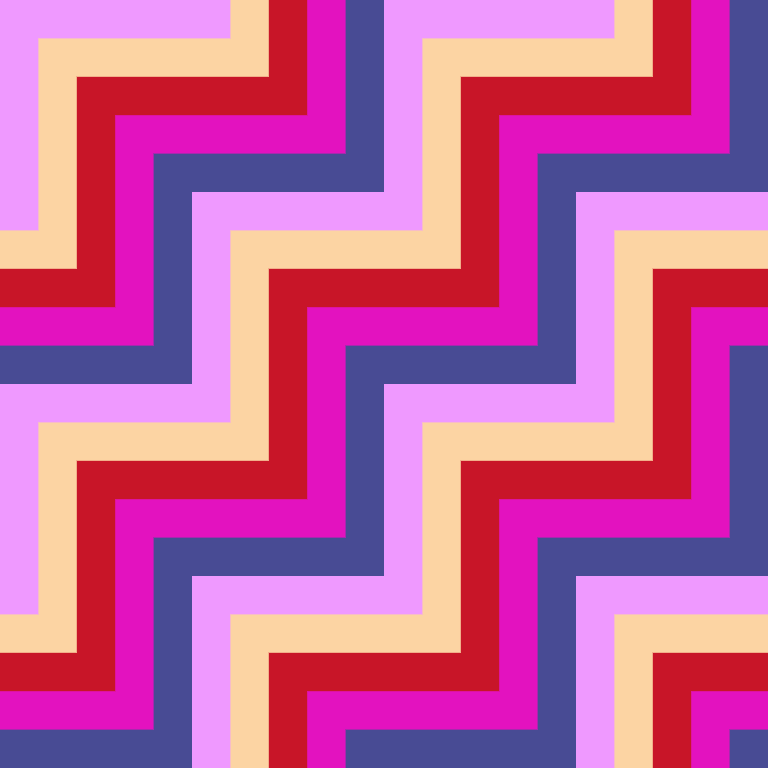
Reproduce this pattern procedurally as a Shadertoy shader.

```glsl
// Diagonal staircase stripes in five flat colours of equal width.
// A continuous "stair height" field climbs by one per stripe; its whole part
// picks the colour, and its distance to a whole number smooths the edges.

const float REPEATS = 2.0;              // whole repeats across and down
const float STRIPES = 5.0;              // colours, also the step length in stripes
const float PERIOD  = 2.0 * STRIPES;    // stripe widths in one repeat

const vec3 PALETTE[5] = vec3[5](
    vec3(0.937, 0.600, 1.000),          // pink
    vec3(0.988, 0.831, 0.639),          // cream
    vec3(0.784, 0.082, 0.157),          // red
    vec3(0.890, 0.071, 0.749),          // magenta
    vec3(0.282, 0.294, 0.580));         // slate blue

vec3 stripeColour(float index) {
    return PALETTE[int(mod(index + 0.5, STRIPES))];
}

// Height in stripes, continuous modulo STRIPES; p is in stripe widths, y down.
float stairHeight(vec2 p) {
    float tier   = floor(p.y / STRIPES);
    float down   = p.y - tier * STRIPES;
    float across = mod(p.x - tier * STRIPES, PERIOD);
    return max(min(across, down), across - STRIPES);
}

void mainImage(out vec4 fragColor, in vec2 fragCoord) {
    vec2 uv = fragCoord / iResolution.xy;
    float cells = REPEATS * PERIOD;
    float height = stairHeight(vec2(uv.x, 1.0 - uv.y) * cells);

    // Blend the two stripes beside the nearest edge over one pixel
    float pixel = cells / min(iResolution.x, iResolution.y);
    float edge  = floor(height + 0.5);
    float blend = clamp((height - edge) / pixel + 0.5, 0.0, 1.0);
    vec3 colour = mix(stripeColour(edge - 1.0), stripeColour(edge), blend);

    fragColor = vec4(colour, 1.0);
}
```
